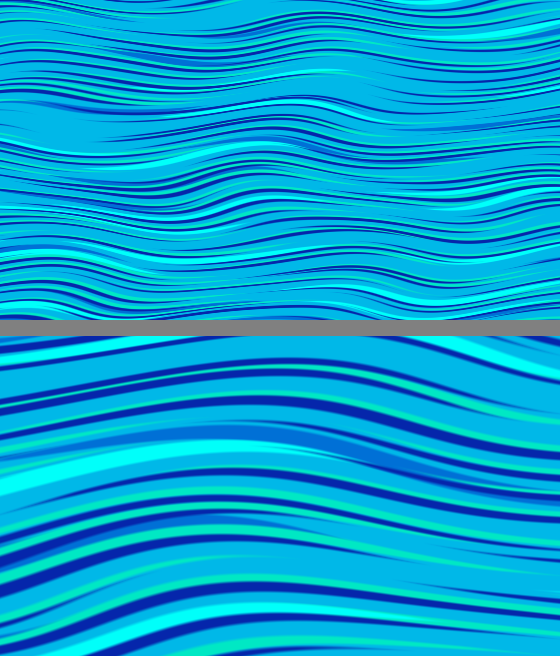
Top: the whole. Bottom: its middle third, enlarged.
Reproduce this background procedurally as a WebGL 1 fragment shader.

```glsl
precision highp float;
// Flowing water: tapered, nearly parallel strokes over a flat blue ground.
// One smooth wave field bends the plane; layers of hashed strokes are then
// laid along the bent rows, from wide accents up to fine dark lines.

uniform vec2 u_resolution;

const vec3 GROUND = vec3(0.00, 0.72, 0.91);
const vec3 MID_BLUE = vec3(0.00, 0.44, 0.84);
const vec3 CYAN = vec3(0.00, 1.00, 0.98);
const vec3 GREEN = vec3(0.00, 0.91, 0.77);
const vec3 NAVY = vec3(0.02, 0.15, 0.67);

// Four random values in 0..1 from a cell index
vec4 hash42(vec2 cell) {
    vec4 h = fract(cell.xyxy * vec4(0.1031, 0.1030, 0.0973, 0.1099));
    h += dot(h, h.wzxy + 33.33);
    return fract((h.xxyz + h.yzzw) * h.zywx);
}

// Height of the swell; its crests wander sideways with y
float swell(vec2 p) {
    float crest = 0.92 + 0.13 * cos(10.0 * (p.y - 0.2));
    return 0.028 * cos(7.0 * (p.x - crest))
         + 0.009 * sin(3.3 * p.x + 9.0 * p.y)
         + 0.004 * sin(13.0 * p.x - 6.0 * p.y);
}

// Coverage of a lens-shaped stroke: along is -1..1 from tip to tip
float taperedStroke(float along, float across, float halfWidth, float blur) {
    float w = halfWidth * max(0.0, 1.0 - along * along);
    float edge = smoothstep(-0.5 * blur, 0.5 * blur, w - abs(across));
    return edge * min(1.0, 2.0 * w / blur);
}

// A layer of strokes, at most one per cell of size span by 1/rows
float strokeLayer(vec2 p, float rows, float span, float halfWidth,
                  float chance, float seed, float blur) {
    float row = floor(p.y * rows);
    float cover = 0.0;
    for (int i = -1; i <= 1; i++) {
        float r = row + float(i);
        float shift = hash42(vec2(r + 60.0, seed)).x;
        float column = p.x / span + shift + 4.0;
        vec2 cell = vec2(floor(column) + seed * 17.0, r + 80.0);
        vec4 shape = hash42(cell);
        vec4 place = hash42(cell + 211.0);

        float halfLength = mix(0.32, 0.5, shape.x);
        float middle = mix(halfLength, 1.0 - halfLength, place.x);
        float along = (fract(column) - middle) / halfLength;
        float tilt = (shape.y - 0.5) * 0.6 * along;
        float center = r + 0.5 + (place.y - 0.5) * 0.6 + tilt;
        float across = p.y - center / rows;
        float width = halfWidth * mix(0.7, 1.3, shape.z);
        float present = step(place.z, chance);
        cover = max(cover, present * taperedStroke(along, across, width, blur));
    }
    return cover;
}

void main() {
    vec2 p = gl_FragCoord.xy / u_resolution.y;
    float blur = max(1.3 / u_resolution.y, 0.0035);
    vec2 bent = vec2(p.x, p.y - swell(p));

    // Broad, sparse accents
    float blue = strokeLayer(bent, 14.0, 1.0, 0.0085, 0.55, 3.0, blur);
    float bright = strokeLayer(bent, 15.0, 1.1, 0.0085, 0.62, 7.0, blur);

    // Green highlights ride on top of the dark lines, slid along them
    vec2 slid = bent - vec2(0.15, 0.0065);
    float green = strokeLayer(slid, 42.0, 1.25, 0.0050, 0.86, 11.0, blur);
    float dark = strokeLayer(bent, 42.0, 1.25, 0.0042, 1.0, 11.0, blur);

    vec3 color = mix(GROUND, MID_BLUE, blue);
    color = mix(color, GREEN, green);
    color = mix(color, CYAN, bright);
    color = mix(color, NAVY, dark);
    gl_FragColor = vec4(color, 1.0);
}
```
